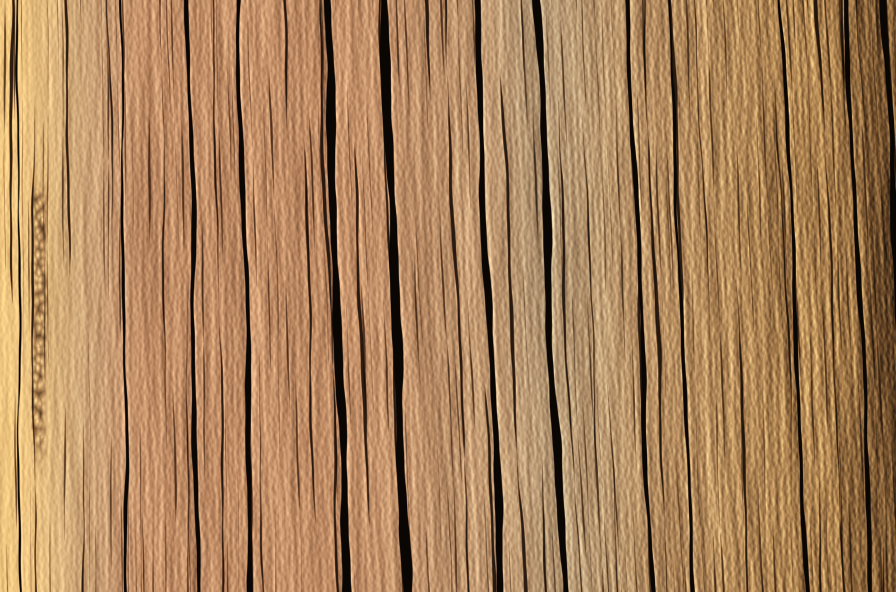
Give the GLSL for this texture, as a Shadertoy shader.

```glsl
// Weathered timber lit from the left: tall dark splits, short hairline checks and raised fibres.
// Stretched cellular noise gives the fibres; jittered columns of tapered slits give the cracks.
// Layered sines bend everything, and one tone ramp turns the shading into wood colours.

vec2 hash2(vec2 p) {
    return fract(sin(vec2(dot(p, vec2(127.1, 311.7)), dot(p, vec2(269.5, 183.3)))) * 43758.5);
}

// Three octaves of sines, about -1 to 1
float waves(float t, float phase) {
    return 0.6 * sin(t + phase) + 0.28 * sin(2.3 * t + 1.7 * phase) + 0.12 * sin(5.9 * t + 2.9 * phase);
}

// Distance to the nearest jittered cell point
float cellular(vec2 p) {
    vec2 cell = floor(p);
    float nearest = 4.0;
    for (int j = -1; j <= 1; j++) {
        for (int i = -1; i <= 1; i++) {
            vec2 id = cell + vec2(i, j);
            vec2 toPoint = id + hash2(id) - p;
            nearest = min(nearest, dot(toPoint, toPoint));
        }
    }
    return sqrt(nearest);
}

// Slope of a stretched cellular height field, positive where it faces left
float relief(vec2 p, vec2 scale, float reach) {
    vec2 offset = vec2(reach / scale.x, 0.0);
    return cellular((p + offset) * scale) - cellular((p - offset) * scale);
}

// Coverage of tapered vertical slits, one column per spacing
float cracks(vec2 p, float spacing, float slitLength, float halfWidth, float density, float seed, float blur) {
    float column = floor(p.x / spacing);
    float cover = 0.0;
    for (int i = -1; i <= 1; i++) {
        float id = column + float(i);
        vec2 jitter = hash2(vec2(id, seed));
        float centre = (id + 0.5 + 0.65 * (jitter.x - 0.5)) * spacing;
        centre += min(0.0035, 0.12 * spacing) * waves(p.y * 9.0, id * 2.4 + seed);

        float along = p.y / slitLength + 0.05 + 0.8 * jitter.y;
        vec2 slit = hash2(vec2(id + 0.37, floor(along) + seed));
        float end = 2.0 * fract(along) - 1.0;
        float width = halfWidth * (0.45 + 0.8 * slit.y) * sqrt(max(0.0, 1.0 - end * end));
        width *= step(slit.x, density) * (0.85 + 0.3 * waves(p.y * 16.0, id * 5.1));

        float edge = abs(p.x - centre) - width;
        float line = (1.0 - smoothstep(-blur, blur, edge)) * clamp(width / blur, 0.0, 1.0);
        cover = max(cover, line);
    }
    return cover;
}

// Wood colour for a tone from 0 (deep shadow) to 1 (sunlit)
vec3 woodRamp(float tone) {
    const vec3 shadow = vec3(0.045, 0.025, 0.015);
    const vec3 brown = vec3(0.41, 0.29, 0.19);
    const vec3 tan_ = vec3(0.71, 0.555, 0.405);
    const vec3 pale = vec3(1.0, 0.87, 0.68);
    vec3 colour = mix(shadow, brown, clamp(tone / 0.4, 0.0, 1.0));
    colour = mix(colour, tan_, clamp((tone - 0.4) / 0.3, 0.0, 1.0));
    return mix(colour, pale, clamp((tone - 0.7) / 0.3, 0.0, 1.0));
}

void mainImage(out vec4 fragColor, in vec2 fragCoord) {
    vec2 uv = fragCoord / iResolution.y;
    float blur = 0.8 / iResolution.y;
    float right = smoothstep(0.85, 1.45, uv.x);

    // Grain leans more towards the right side and wavers gently
    vec2 p = uv;
    p.x -= mix(0.008, 0.045, smoothstep(0.0, 1.0, uv.x)) * (1.0 - uv.y);
    p.x += 0.0025 * waves(uv.y * 5.0, uv.x * 6.0);

    // Light falls off from the sunlit left to the shaded right
    float tone = mix(0.9, 0.73, smoothstep(0.0, 0.26, uv.x));
    tone -= 0.08 * right + 0.2 * smoothstep(1.36, 1.52, uv.x);
    tone += 0.03 * waves(p.x * 33.0, 0.4 * sin(p.y * 3.0));

    // Long fibres, fine grit and broad dark streaks
    float fibre = relief(p, vec2(125.0, 7.0), 0.35);
    float grit = relief(p, vec2(190.0, 75.0), 0.4);
    float streak = cellular(p * vec2(48.0, 1.8) + 7.0) - 0.45;
    float roughness = mix(0.55, 1.0, smoothstep(0.0, 0.3, uv.x)) + 0.55 * right;
    tone += roughness * (0.16 * fibre + 0.13 * grit - 0.13 * streak);

    // Narrow weathered scar with mottled pits
    float scarX = abs(p.x - 0.062 - 0.004 * waves(p.y * 12.0, 1.0));
    float scar = (1.0 - smoothstep(0.004, 0.016, scarX))
        * smoothstep(0.18, 0.3, p.y) * (1.0 - smoothstep(0.66, 0.7, p.y));
    tone -= scar * (0.65 * cellular(p * vec2(110.0, 65.0)) - 0.08);

    // Splits run the full height; checks and hairlines are broken
    float splitWidth = mix(0.0035, 0.0075, smoothstep(0.15, 0.4, uv.x)) - 0.0015 * right;
    float split = cracks(p, 0.122, 8.0, splitWidth, 1.0, 3.0, blur);
    float litEdge = cracks(p - vec2(0.004, 0.0), 0.122, 8.0, splitWidth, 1.0, 3.0, 2.0 * blur);
    float check = cracks(p, 0.041, 0.65, 0.0026, 0.5 + 0.25 * right, 11.0, blur);
    float hairline = cracks(p, 0.0125, 0.23, 0.0015, 0.36 + 0.3 * right, 23.0, blur);
    tone += 0.13 * litEdge * (1.0 - split);
    tone *= 1.0 - 0.62 * hairline;
    tone *= 1.0 - 0.84 * check;

    // Ruddy boards left of centre, grey at centre, golden at both sides
    vec3 colour = woodRamp(clamp(tone, 0.0, 1.0));
    float ruddy = smoothstep(0.12, 0.25, uv.x) * (1.0 - smoothstep(0.55, 0.9, uv.x));
    float grey = smoothstep(0.8, 0.9, p.x) * (1.0 - smoothstep(0.92, 1.1, p.x));
    float golden = max(1.0 - smoothstep(0.0, 0.2, uv.x), right);
    colour *= mix(vec3(1.0), vec3(1.02, 0.94, 0.92), ruddy);
    colour *= mix(vec3(1.0), vec3(0.97, 1.02, 1.06), grey);
    colour *= mix(vec3(1.0), vec3(1.02, 0.99, 0.83), golden);

    colour = mix(colour, vec3(0.04, 0.022, 0.015), split);
    fragColor = vec4(clamp(colour, 0.0, 1.0), 1.0);
}
```
